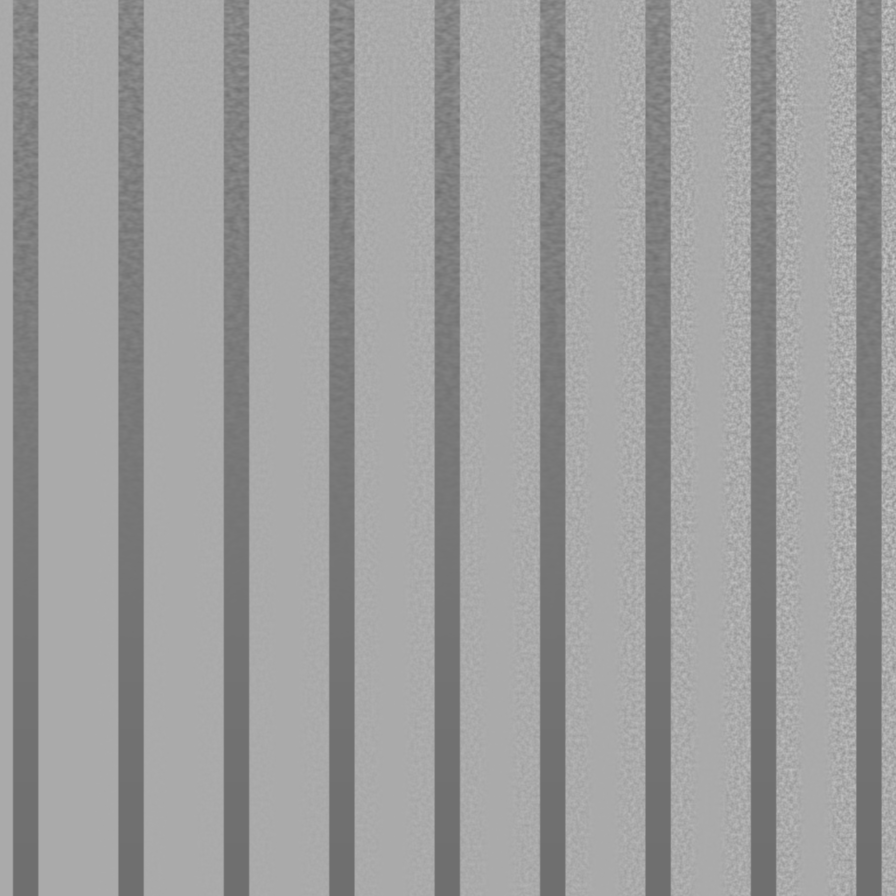
Give the GLSL for this pattern, as a three.js fragment shader.

```glsl
varying vec2 vUv;

const float STRIPES_ACROSS = 8.5;
const float FIRST_STRIPE = 0.0145;   // left edge of the first stripe
const float STRIPE_WIDTH = 0.0283;
const float EDGE_SOFTNESS = 0.0013;
const vec3 PANEL_COLOR = vec3(0.667);
const vec3 STRIPE_LOW = vec3(0.435);
const vec3 STRIPE_HIGH = vec3(0.525);
const float PANEL_GRAIN_SCALE = 210.0;
const vec2 STRIPE_GRAIN_SCALE = vec2(95.0, 165.0);
const float PANEL_GRAIN = 0.15;
const float STRIPE_GRAIN = 0.085;

vec2 hashGradient(vec2 cell) {
  vec3 p = fract(cell.xyx * vec3(0.1031, 0.1030, 0.0973));
  p += dot(p, p.yzx + 33.33);
  float angle = 6.28318 * fract((p.x + p.y) * p.z);
  return vec2(cos(angle), sin(angle));
}

float gradientNoise(vec2 p) {
  vec2 i = floor(p);
  vec2 f = p - i;
  vec2 u = f * f * f * (f * (f * 6.0 - 15.0) + 10.0);
  float a = dot(hashGradient(i), f);
  float b = dot(hashGradient(i + vec2(1.0, 0.0)), f - vec2(1.0, 0.0));
  float c = dot(hashGradient(i + vec2(0.0, 1.0)), f - vec2(0.0, 1.0));
  float d = dot(hashGradient(i + 1.0), f - 1.0);
  return mix(mix(a, b, u.x), mix(c, d, u.x), u.y);
}

float grain(vec2 p) {
  return gradientNoise(p) + 0.6 * gradientNoise(p * 1.83 + 17.3);
}

void main() {
  float period = 1.0 / STRIPES_ACROSS;
  float x = mod(vUv.x - FIRST_STRIPE, period);

  // Signed distance to the nearest stripe, wrapped across repeats
  float fromCenter = abs(mod(x - 0.5 * STRIPE_WIDTH + 0.5 * period, period) - 0.5 * period);
  float stripeDistance = fromCenter - 0.5 * STRIPE_WIDTH;
  float stripe = 1.0 - smoothstep(-EDGE_SOFTNESS, EDGE_SOFTNESS, stripeDistance);

  // Panel grain: stronger to the right, with a smooth column mid-panel
  float across = (x - STRIPE_WIDTH) / (period - STRIPE_WIDTH);
  float column = smoothstep(0.08, 0.30, abs(across - 0.48));
  float rightWear = pow(vUv.x, 1.6) * mix(0.75, 1.0, smoothstep(0.0, 0.5, vUv.y));
  float topWear = 0.22 * smoothstep(0.55, 1.0, vUv.y);
  float wear = rightWear * mix(0.08, 1.0, column) + topWear * mix(1.0, 0.5, column);
  vec3 panel = PANEL_COLOR + PANEL_GRAIN * wear * grain(vUv * PANEL_GRAIN_SCALE);

  // Stripes lighten and roughen toward the top
  vec3 stripeColor = mix(STRIPE_LOW, STRIPE_HIGH, pow(vUv.y, 1.3));
  float roughness = smoothstep(0.25, 1.0, vUv.y);
  stripeColor += STRIPE_GRAIN * roughness * grain(vUv * STRIPE_GRAIN_SCALE + 41.0);

  gl_FragColor = vec4(mix(panel, stripeColor, stripe), 1.0);
}
```
